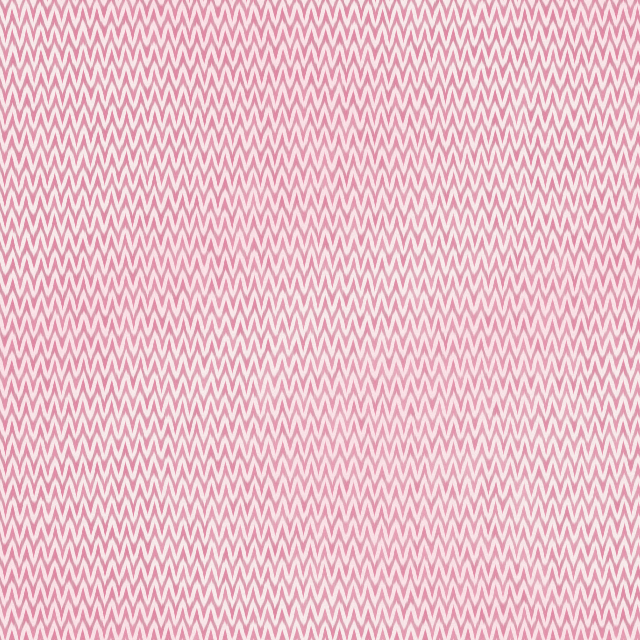
Write a Shadertoy shader that draws this pattern.

```glsl
float hash(vec2 p) {
    p = fract(p * vec2(0.1031, 0.1130));
    p += dot(p, p.yx + 33.33);
    return fract((p.x + p.y) * p.x * 47.3);
}

// Distance to the nearest scattered point, for blotchy dye
float cellular(vec2 p) {
    vec2 cell = floor(p);
    float nearest = 2.0;
    for (int j = -1; j <= 1; j++)
    for (int i = -1; i <= 1; i++) {
        vec2 c = cell + vec2(i, j);
        vec2 point = c + vec2(hash(c + 11.0), hash(c + 57.0));
        nearest = min(nearest, distance(p, point));
    }
    return nearest;
}

// Uneven offset of each warp thread, blended between neighbours
float threadShift(float thread, float row) {
    float i = floor(thread);
    return mix(hash(vec2(i, row)), hash(vec2(i + 1.0, row)),
               smoothstep(0.0, 1.0, thread - i)) - 0.5;
}

void mainImage(out vec4 fragColor, in vec2 fragCoord) {
    vec2 uv = fragCoord / iResolution.y;
    float pixel = 1.0 / iResolution.y;

    // 45 zigzags across, 31 bands down, with a slight weave drift
    vec2 p = uv * vec2(45.0, 31.0) + vec2(0.64, 0.2);
    p.x += 0.04 * sin(uv.y * 19.0 + 2.0 * sin(uv.x * 7.0));
    p.y += 0.05 * sin(uv.x * 23.0) + 0.04 * sin(uv.x * 61.0 + uv.y * 9.0);

    // Tall arrowheads at the turns, pinched along the steep legs
    float zig = abs(fract(p.x) - 0.5) * 2.0;
    float height = p.y + zig;
    float row = floor(height);
    float turn = 0.5 + 0.5 * cos(6.2832 * zig);
    float ragged = 0.14 * threadShift(p.x * 7.0, row);
    float halfWidth = 0.18 + 0.1 * turn;
    float soft = 0.07 + 25.0 * pixel;
    float edge = abs(fract(height) - 0.5 + ragged) - halfWidth;
    float band = 1.0 - smoothstep(-soft, soft, edge);

    // Dye strength: per mark, in blotches, and fading to the lower right
    float mark = hash(vec2(floor(p.x * 2.0 + 0.5), row + 91.0));
    float blotch = cellular(uv * 26.0);
    float fade = smoothstep(0.75, 0.0, distance(uv, vec2(0.66, 0.33)));
    float dye = 0.98 + 0.2 * (mark - 0.5) - 0.16 * (blotch - 0.45) - 0.2 * fade;

    vec3 cloth = mix(vec3(0.97, 0.92, 0.92), vec3(0.98, 0.88, 0.90),
                     0.5 + 0.5 * sin(uv.x * 9.0 + 3.0 * sin(uv.y * 6.0)));
    vec3 pink = mix(vec3(0.81, 0.62, 0.67), vec3(0.88, 0.53, 0.64), 0.2 + 0.8 * turn);
    vec3 color = mix(cloth, pink, clamp(band * dye, 0.0, 1.0));

    // Fine woven grain
    color += 0.025 * (hash(floor(uv * 512.0)) - 0.5);
    fragColor = vec4(color, 1.0);
}
```
